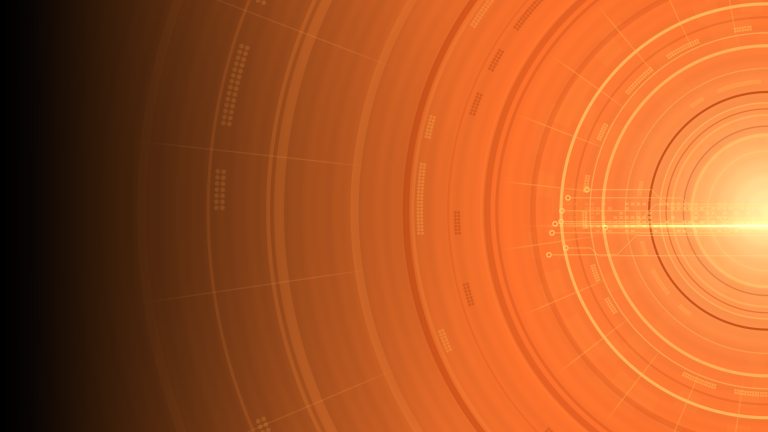
This background is drawn by a WebGL 2 fragment shader. Its source:

```glsl
#version 300 es
precision highp float;
// Concentric technical rings and circuit traces glowing out of the right edge into darkness.
uniform vec2 u_resolution;
out vec4 outColor;

// All lengths are in canvas heights, measured leftward and upward from the hub.
const float HUB_HEIGHT = 0.512;
const float BEAM_Y = -0.035;
const float SPOKE_STEP = 0.256;
const float SPOKE_OFFSET = 0.11;
const vec3 HIGHLIGHT = vec3(1.0, 0.80, 0.42);
const vec3 WARM_LINE = vec3(1.0, 0.56, 0.24);
const vec3 SHADE = vec3(0.66, 0.20, 0.03);

// Background colour and its distance from the hub
const vec4 STOPS[11] = vec4[11](
  vec4(1.00, 0.77, 0.50, 0.00), vec4(1.00, 0.63, 0.35, 0.16),
  vec4(0.99, 0.49, 0.22, 0.36), vec4(0.99, 0.44, 0.17, 0.60),
  vec4(0.92, 0.42, 0.16, 0.73), vec4(0.80, 0.37, 0.14, 0.86),
  vec4(0.63, 0.30, 0.11, 1.08), vec4(0.41, 0.20, 0.07, 1.31),
  vec4(0.20, 0.10, 0.03, 1.54), vec4(0.04, 0.02, 0.01, 1.70),
  vec4(0.00, 0.00, 0.00, 1.77));

// Rings: radius, half width, opacity
const vec3 LIGHT_RINGS[15] = vec3[15](
  vec3(1.450, 0.010, 0.10), vec3(1.296, 0.003, 0.20), vec3(1.157, 0.004, 0.22),
  vec3(1.132, 0.011, 0.18), vec3(0.957, 0.009, 0.20), vec3(0.822, 0.003, 0.25),
  vec3(0.664, 0.002, 0.20), vec3(0.479, 0.003, 0.70), vec3(0.412, 0.001, 0.45),
  vec3(0.382, 0.003, 0.60), vec3(0.330, 0.001, 0.30), vec3(0.250, 0.001, 0.45),
  vec3(0.222, 0.002, 0.35), vec3(0.176, 0.003, 0.45), vec3(0.139, 0.001, 0.30));
const vec3 DARK_RINGS[9] = vec3[9](
  vec3(0.838, 0.007, 0.38), vec3(0.740, 0.002, 0.14), vec3(0.650, 0.007, 0.24),
  vec3(0.628, 0.003, 0.22), vec3(0.544, 0.006, 0.18), vec3(0.448, 0.002, 0.18),
  vec3(0.275, 0.002, 0.65), vec3(0.236, 0.001, 0.35), vec3(0.196, 0.001, 0.30));

// Circuit traces: node position, bend position, rise after the bend
const vec4 TRACES[9] = vec4[9](
  vec4(0.419, 0.049, 0.270, -0.040), vec4(0.463, 0.030, 0.200, -0.045),
  vec4(0.477, 0.000, 0.130, -0.025), vec4(0.479, -0.025, 0.300, 0.040),
  vec4(0.493, -0.030, 0.150, 0.045), vec4(0.377, -0.039, 0.110, 0.020),
  vec4(0.500, -0.051, 0.090, 0.010), vec4(0.468, -0.086, 0.410, -0.018),
  vec4(0.507, -0.102, 0.350, 0.045));

float hash(vec2 p) {
  return fract(sin(dot(p, vec2(127.1, 311.7))) * 4375.85);
}

// Antialiased stroke around a zero distance
float stroke(float d, float halfWidth, float px) {
  return 1.0 - smoothstep(halfWidth - 0.5 * px, halfWidth + px, abs(d));
}

float span(float x, float lo, float hi, float soft) {
  return smoothstep(lo - soft, lo + soft, x) * (1.0 - smoothstep(hi - soft, hi + soft, x));
}

// Two rows of round dots along an arc, broken into random groups
float dottedArc(float r, float a, float radius, float pitch, float coverage, float px) {
  float along = a * radius / pitch;
  float across = (r - radius) / pitch;
  vec2 cell = vec2(fract(along) - 0.5, abs(across) - 0.5);
  float group = step(hash(vec2(floor(along / 7.0), radius * 91.0)), coverage);
  return group * (1.0 - smoothstep(0.25, 0.35 + px / pitch, length(cell)));
}

vec3 background(vec2 q, float r) {
  float d = mix(r, q.x, smoothstep(0.2, 0.9, q.x));
  vec3 col = STOPS[0].rgb;
  for (int i = 1; i < 11; i++) {
    col = mix(col, STOPS[i].rgb, clamp((d - STOPS[i - 1].a) / (STOPS[i].a - STOPS[i - 1].a), 0.0, 1.0));
  }
  return col;
}

float circuit(vec2 q, float px) {
  float ink = 0.0;
  for (int i = 0; i < 9; i++) {
    vec4 t = TRACES[i];
    float slope = clamp((t.z - q.x) / abs(t.w), 0.0, 1.0);
    float line = stroke(q.y - t.y - t.w * slope, 0.0005, px) * step(q.x, t.x - 0.006);
    float node = stroke(length(q - t.xy) - 0.005, 0.0008, px);
    ink = max(ink, max(0.5 * line, 0.9 * node));
  }
  // Small component marks packed around the axis
  vec2 grid = q * vec2(75.0, 95.0);
  vec2 cell = abs(fract(grid) - 0.5);
  float mark = step(0.52, hash(floor(grid))) * (1.0 - smoothstep(0.2, 0.45, max(cell.x, cell.y)));
  float box = span(q.y, -0.055, 0.022, 0.006) * (1.0 - smoothstep(0.2, 0.55, q.x));
  return max(ink, 0.5 * mark * box);
}

void main() {
  float px = 1.0 / u_resolution.y;
  vec2 q = vec2(u_resolution.x - gl_FragCoord.x, gl_FragCoord.y) * px - vec2(0.0, HUB_HEIGHT);
  float r = length(q), a = atan(q.y, q.x);
  vec3 col = background(q, r);
  float lit = 1.0 - smoothstep(0.9, 1.72, q.x);

  // Fine concentric grain and faint sector plates
  col *= 1.0 + 0.012 * sin(r * 190.0) + 0.01 * sin(r * 83.0 + 1.7);
  float plate = hash(floor(vec2(r * 24.0, a * 9.0 + floor(r * 24.0) * 0.37)));
  col = mix(col, WARM_LINE, 0.16 * step(0.72, plate) * span(r, 0.15, 0.56, 0.02));
  col = mix(col, HIGHLIGHT, 0.16 * (1.0 - smoothstep(0.172, 0.18, r)));

  // Rings
  for (int i = 0; i < 9; i++) {
    vec3 k = DARK_RINGS[i];
    col = mix(col, SHADE, k.z * stroke(r - k.x, k.y, px));
  }
  for (int i = 0; i < 15; i++) {
    vec3 k = LIGHT_RINGS[i];
    vec3 tint = mix(HIGHLIGHT, WARM_LINE, smoothstep(0.45, 0.7, k.x));
    col = mix(col, tint, k.z * lit * stroke(r - k.x, k.y, px));
  }

  // Dotted arcs and radial spokes
  float dots = 0.22 * dottedArc(r, a, 1.270, 0.014, 0.45, px) + 0.28 * dottedArc(r, a, 0.806, 0.008, 0.4, px);
  dots += 0.5 * dottedArc(r, a, 0.425, 0.006, 0.4, px) + 0.35 * dottedArc(r, a, 0.300, 0.005, 0.35, px);
  col = mix(col, WARM_LINE + vec3(0.0, 0.16, 0.1), dots * lit);
  col = mix(col, SHADE, 0.3 * dottedArc(r, a, 0.720, 0.008, 0.45, px));
  float spoke = (fract((a - SPOKE_OFFSET) / SPOKE_STEP + 0.5) - 0.5) * SPOKE_STEP * r;
  float reach = 0.4 * span(r, 0.42, 0.59, 0.04) + 0.16 * span(r, 0.98, 1.43, 0.08);
  col = mix(col, WARM_LINE + vec3(0.0, 0.12, 0.06), reach * lit * stroke(spoke, 0.001, px));

  // Circuit, beam and hub glow
  col = mix(col, HIGHLIGHT, circuit(q, px));
  float beam = 1.0 - smoothstep(0.1, 0.6, q.x);
  float beamY = q.y - BEAM_Y;
  col += vec3(0.3, 0.38, 0.22) * beam * (stroke(beamY, 0.0015, px) + 0.45 * exp(-abs(beamY) * 90.0));
  col += vec3(0.1, 0.16, 0.16) * exp(-dot(q, q) * 70.0);
  outColor = vec4(clamp(col, 0.0, 1.0), 1.0);
}
```
